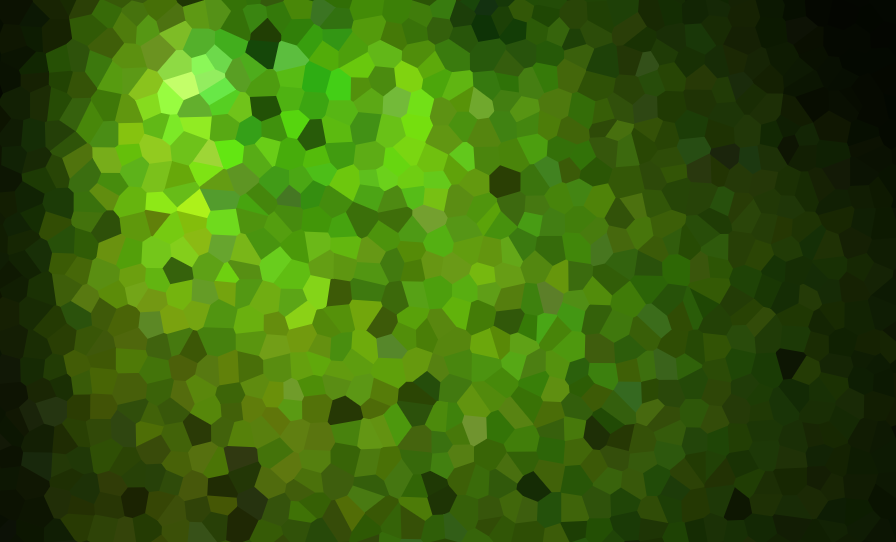
Write a WebGL 1 fragment shader that draws this background.

```glsl
precision highp float;

uniform vec2 u_resolution;

const float CELL_ROWS = 23.0;       // mosaic cells per canvas height
const float SEED_JITTER = 0.84;
const float BRIGHTNESS_JITTER = 0.42;
const float HUE_JITTER = 0.24;
const float DARK_CHANCE = 0.04;
const float DARK_LEVEL = 0.52;
const float PALE_CHANCE = 0.05;
const float RED_RATIO = 0.56;       // red relative to green
const float BLUE_RATIO = 0.10;      // blue relative to green

float hash(vec2 p) {
  return fract(sin(dot(p, vec2(127.1, 311.7))) * 43758.5453);
}

vec2 hash2(vec2 p) {
  return vec2(hash(p), hash(p + 57.3));
}

// Soft elliptical spot, 1 at its centre
float glow(vec2 p, vec2 centre, vec2 radius) {
  vec2 d = (p - centre) / radius;
  return exp(-dot(d, d));
}

float spot(vec2 p, float x, float y, float radius) {
  return glow(p, vec2(x, y), vec2(radius));
}

// Large-scale brightness, in units of canvas height
float lightField(vec2 p) {
  float light = 0.58 * glow(p, vec2(0.73, 0.46), vec2(0.74, 0.66));
  light += 0.40 * glow(p, vec2(0.32, 0.75), vec2(0.20, 0.31));
  light += 0.27 * glow(p, vec2(0.78, 0.82), vec2(0.20));
  light += 0.13 * spot(p, 0.56, 0.86, 0.16);
  light += 0.22 * spot(p, 0.33, 0.86, 0.09);
  light += 0.10 * spot(p, 0.31, 0.60, 0.08);
  light += 0.15 * spot(p, 0.57, 0.48, 0.13);
  light += 0.07 * spot(p, 0.97, 0.43, 0.12);

  // Shadowed pockets
  light -= 0.26 * glow(p, vec2(0.89, 0.94), vec2(0.06, 0.09));
  light -= 0.22 * spot(p, 0.50, 0.62, 0.06);
  light -= 0.28 * spot(p, 0.70, 0.59, 0.04);
  light -= 0.22 * spot(p, 0.72, 0.46, 0.045);
  light -= 0.36 * spot(p, 0.94, 0.66, 0.035);
  light -= 0.28 * spot(p, 0.79, 0.27, 0.035);
  light -= 0.24 * spot(p, 1.11, 0.19, 0.035);
  light -= 0.22 * spot(p, 0.36, 0.36, 0.035);
  light -= 0.26 * spot(p, 0.69, 0.79, 0.035);
  light -= 0.08 * glow(p, vec2(1.62, 0.95), vec2(0.25, 0.35));

  float leftShade = mix(0.45, 1.0, smoothstep(0.02, 0.17, p.x));
  return max(light, 0.03) * leftShade;
}

// Flat colour of the cell whose seed lies at the given place
vec3 cellColor(vec2 cell, vec2 seed) {
  vec2 p = seed / CELL_ROWS;
  float tone = hash(cell + 11.7) - 0.5;
  float hue = hash(cell + 23.9) - 0.5;
  float green = lightField(p) * (1.0 + BRIGHTNESS_JITTER * tone);
  green *= mix(1.0, DARK_LEVEL, step(hash(cell + 37.1), DARK_CHANCE));

  float red = RED_RATIO + HUE_JITTER * hue;
  red += 0.17 * glow(p, vec2(0.35, 0.15), vec2(0.35, 0.30));
  red += 0.08 * glow(p, vec2(0.30, 0.65), vec2(0.14, 0.20));
  red -= 0.20 * glow(p, vec2(0.54, 0.82), vec2(0.14, 0.20));
  red -= 0.20 * spot(p, 0.90, 0.94, 0.09);

  float blue = BLUE_RATIO * (0.5 + hash(cell + 41.3));
  float pale = step(hash(cell + 53.5), PALE_CHANCE);
  blue += 0.18 * pale + 0.34 * spot(p, 0.36, 0.86, 0.07);
  red += 0.06 * pale + 0.14 * spot(p, 0.33, 0.86, 0.06);
  return clamp(green * vec3(red, 1.0, blue), 0.0, 1.0);
}

void main() {
  vec2 position = gl_FragCoord.xy / u_resolution.y * CELL_ROWS;
  vec2 home = floor(position);

  // Two nearest seeds
  float nearDist = 100.0;
  float nextDist = 100.0;
  vec2 nearCell = home;
  vec2 nextCell = home;
  vec2 nearSeed = position;
  vec2 nextSeed = position;
  for (int j = -1; j <= 1; j++) {
    for (int i = -1; i <= 1; i++) {
      vec2 cell = home + vec2(float(i), float(j));
      vec2 seed = cell + 0.5 + SEED_JITTER * (hash2(cell) - 0.5);
      float d = distance(position, seed);
      if (d < nearDist) {
        nextDist = nearDist;
        nextCell = nearCell;
        nextSeed = nearSeed;
        nearDist = d;
        nearCell = cell;
        nearSeed = seed;
      } else if (d < nextDist) {
        nextDist = d;
        nextCell = cell;
        nextSeed = seed;
      }
    }
  }

  // Blend across the shared border over one pixel
  vec2 middle = 0.5 * (nearSeed + nextSeed);
  float border = dot(middle - position, normalize(nextSeed - nearSeed));
  float pixel = CELL_ROWS / u_resolution.y;
  float cover = clamp(0.5 + border / pixel, 0.0, 1.0);
  vec3 color = mix(cellColor(nextCell, nextSeed), cellColor(nearCell, nearSeed), cover);
  gl_FragColor = vec4(color, 1.0);
}
```
